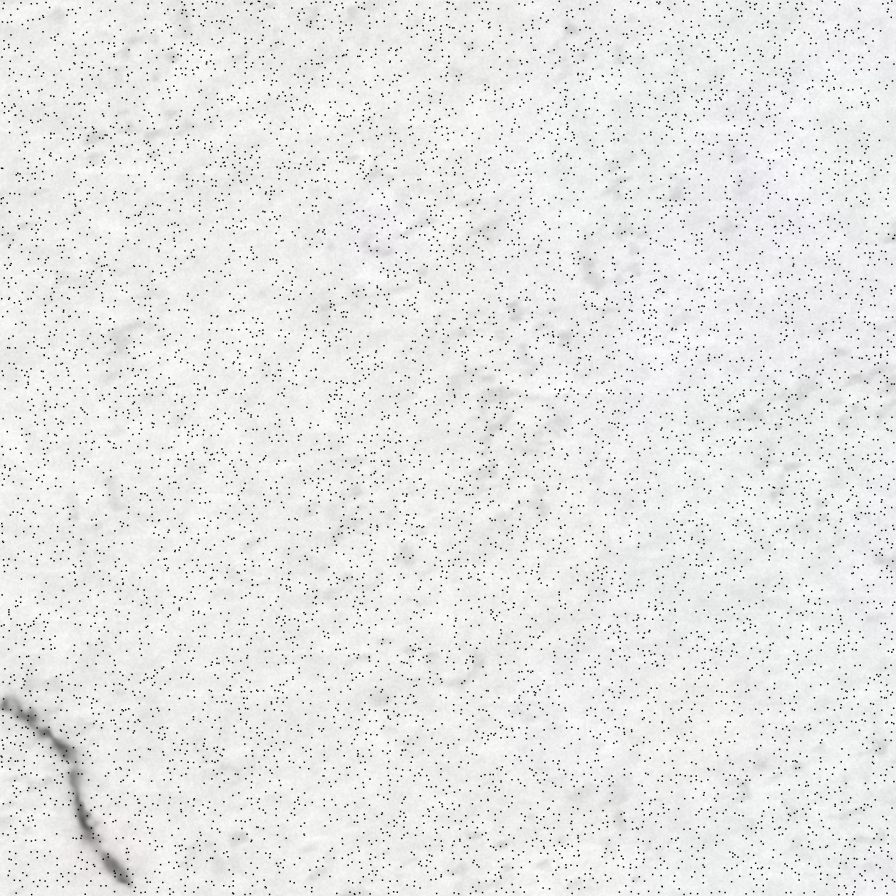
Give the GLSL for this texture, as a Shadertoy shader.

```glsl
float hash(vec2 p) {
    vec3 q = fract(vec3(p.xyx) * 0.1031);
    q += dot(q, q.yzx + 33.33);
    return fract((q.x + q.y) * q.z);
}

float noise(vec2 p) {
    vec2 cell = floor(p), f = fract(p);
    f = f * f * (3.0 - 2.0 * f);
    return mix(mix(hash(cell), hash(cell + vec2(1, 0)), f.x),
               mix(hash(cell + vec2(0, 1)), hash(cell + vec2(1, 1)), f.x), f.y);
}

float segmentDistance(vec2 p, vec2 a, vec2 b) {
    vec2 ab = b - a;
    return length(p - a - ab * clamp(dot(p - a, ab) / dot(ab, ab), 0.0, 1.0));
}

// Area of the pixel covered by a tiny square speck, in a sparse random set of cells
float speckLayer(vec2 uv, float pixel, float grid, float seed) {
    vec2 cell = floor(uv * grid);
    vec2 id = cell + seed;
    if (hash(id) > 0.21) return 0.0;
    vec2 jitter = vec2(hash(id + 217.3), hash(id + 531.7));
    vec2 center = (cell + mix(vec2(0.2), vec2(0.8), jitter)) / grid;
    float halfSide = 0.00083;
    vec2 cover = (halfSide + 0.5 * pixel - abs(uv - center)) / pixel;
    cover = clamp(cover, 0.0, min(1.0, 2.0 * halfSide / pixel));
    return cover.x * cover.y;
}

// Blurred, uneven crack running down to the right
float crack(vec2 uv) {
    vec2 path[6] = vec2[6](vec2(0.010, 0.217), vec2(0.045, 0.186), vec2(0.083, 0.150),
                           vec2(0.087, 0.098), vec2(0.106, 0.055), vec2(0.140, 0.020));
    vec2 p = uv + 0.008 * (vec2(noise(uv * 110.0), noise(uv * 110.0 + 40.0)) - 0.5);
    float d = 1.0;
    for (int i = 0; i < 5; i++) d = min(d, segmentDistance(p, path[i], path[i + 1]));
    float strength = mix(0.12, 0.55, noise(uv * 75.0 + 9.0));
    float core = exp(-d * d / 0.00005);
    float halo = exp(-d * d / 0.00035);
    return core * strength + halo * 0.09;
}

void mainImage(out vec4 fragColor, in vec2 fragCoord) {
    vec2 uv = fragCoord / iResolution.xy;
    float pixel = 1.0 / iResolution.y;

    // Soft mottling, slightly stretched and tilted
    vec2 tilted = vec2(uv.x + 0.25 * uv.y, uv.y - 0.25 * uv.x) + 3.0;
    float mottle = 0.25 * noise(tilted * vec2(11, 15)) + 0.4 * noise(tilted * vec2(36, 52))
                 + 0.35 * noise(tilted * vec2(75, 115));
    float shade = 0.936 + 0.09 * (mottle - 0.5);

    // Small soft grey smudges and pale streaks
    float patches = smoothstep(0.3, 0.8, noise(tilted * 10.0 + 20.0));
    float smudge = 0.65 * noise(tilted * vec2(42, 62) + 70.0) + 0.35 * noise(tilted * vec2(80, 120) + 5.0);
    shade -= 0.10 * patches * smoothstep(0.55, 0.95, smudge);
    shade += 0.02 * smoothstep(0.7, 1.0, noise(uv * vec2(22, 110) + 15.0));

    // Crisp paper grain
    shade += 0.045 * (noise(uv * 512.0 + 0.5) - 0.5) + 0.02 * (noise(uv * 230.0) - 0.5);

    // Faint lavender and mint tints, mostly on the right
    vec3 color = vec3(shade, shade, shade - 0.005);
    float tint = smoothstep(0.5, 1.0, uv.x + 0.35 * (noise(uv * 5.0 + 8.0) - 0.5));
    vec3 hue = mix(vec3(-0.004, -0.008, 0.010), vec3(-0.011, 0.001, 0.001),
                   smoothstep(0.35, 0.65, noise(uv * 6.0 + 31.0)));
    color += hue * tint;
    color += vec3(0.000, -0.008, 0.009) * smoothstep(0.08, 0.0, length(uv - vec2(0.42, 0.74)));
    color += vec3(0.008, -0.014, -0.009) * smoothstep(0.07, 0.0, length(uv - vec2(0.12, 0.05)));

    color *= 1.0 - crack(uv);

    // Overlapping layers of dark specks, so that some fall close together
    float specks = max(speckLayer(uv, pixel, 151.0, 11.0), speckLayer(uv, pixel, 137.0, 173.0));
    color = mix(color, vec3(0.03), specks);

    fragColor = vec4(clamp(color, 0.0, 1.0), 1.0);
}
```
